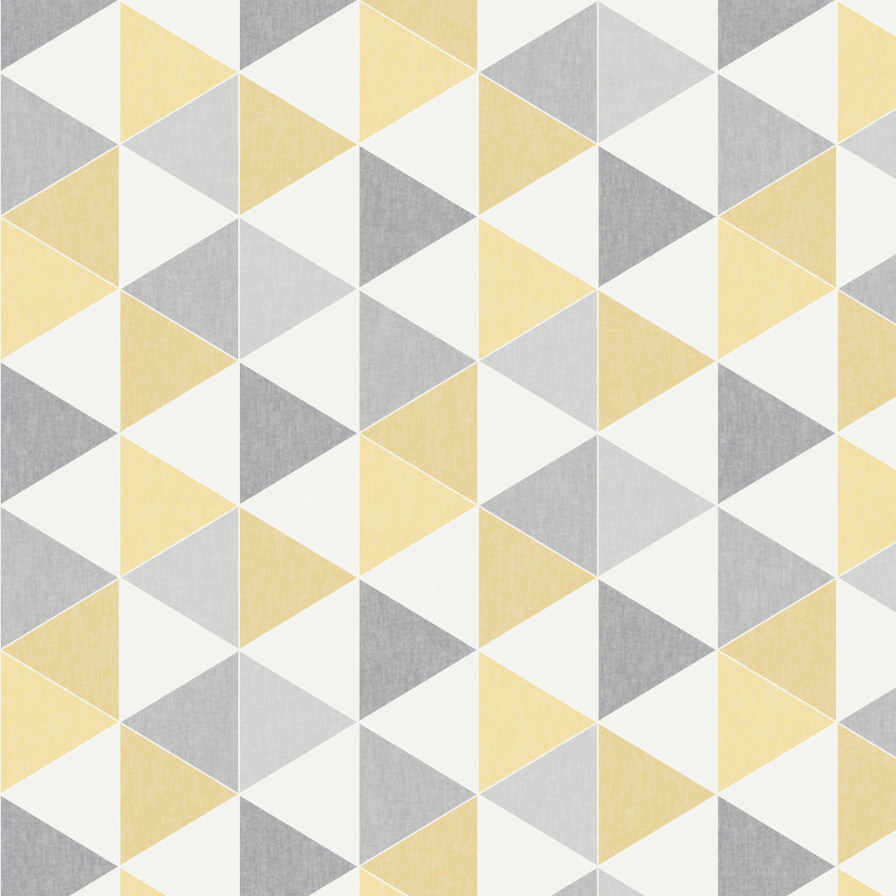
This pattern is drawn by a WebGL 1 fragment shader. Its source:

```glsl
precision highp float;

uniform vec2 u_resolution;

#define COLUMNS 7.495
#define HALF_ROWS 12.407
#define SEAM_WIDTH 0.0021
#define SEAM_OPACITY 0.85
#define WEAVE 0.34
#define PAPER_GRAIN 0.012
#define WHITE vec3(0.952, 0.955, 0.937)
#define LIGHT_GREY vec3(0.827, 0.831, 0.823)
#define MID_GREY vec3(0.753, 0.757, 0.753)
#define DARK_GREY vec3(0.688, 0.688, 0.698)
#define LIGHT_YELLOW vec3(0.950, 0.880, 0.664)
#define DARK_YELLOW vec3(0.908, 0.833, 0.625)

float hash(vec2 p) {
  vec3 q = fract(vec3(p.xyx) * 0.1031);
  q += dot(q, q.yzx + 33.33);
  return fract((q.x + q.y) * q.z);
}

float noise(vec2 p) {
  vec2 i = floor(p);
  vec2 f = fract(p);
  f = f * f * (3.0 - 2.0 * f);
  return mix(mix(hash(i), hash(i + vec2(1.0, 0.0)), f.x),
             mix(hash(i + vec2(0.0, 1.0)), hash(i + vec2(1.0, 1.0)), f.x), f.y);
}

// Linen threads: long vertical fibres, shorter cross fibres, fine specks
float linen(vec2 p) {
  float warp = noise(p * vec2(430.0, 75.0)) - 0.5;
  float weft = noise(p * vec2(120.0, 430.0) + 71.0) - 0.5;
  float speck = noise(p * 500.0 + 137.0) - 0.5;
  float cloud = noise(p * vec2(60.0, 22.0) + 19.0) - 0.5;
  return 0.42 * warp + 0.25 * weft + 0.45 * speck + 0.12 * cloud;
}

vec3 oneHot(float i) {
  return 1.0 - step(0.5, abs(vec3(0.0, 1.0, 2.0) - i));
}

vec3 inkColour(float ink) {
  if (ink < 0.5) return WHITE;
  if (ink < 1.5) return LIGHT_GREY;
  if (ink < 2.5) return MID_GREY;
  if (ink < 3.5) return DARK_GREY;
  if (ink < 4.5) return LIGHT_YELLOW;
  return DARK_YELLOW;
}

// Three columns by three rows of ink numbers; each column steps half a side
vec3 triangleColour(float column, float centre, bool pointsRight) {
  mat3 rightInks = mat3(3.0, 2.0, 4.0,
                        4.0, 0.0, 5.0,
                        5.0, 1.0, 3.0);
  mat3 leftInks = mat3(0.0, 5.0, 0.0,
                       1.0, 2.0, 0.0,
                       0.0, 0.0, 0.0);
  vec3 columnPick = oneHot(floor(mod(column + 0.1, 3.0)));
  vec3 rowPick = oneHot(floor(mod(centre - column + 0.1, 6.0) / 2.0));
  vec3 inks = pointsRight ? rightInks * columnPick : leftInks * columnPick;
  return inkColour(dot(inks, rowPick));
}

void main() {
  vec2 uv = gl_FragCoord.xy / u_resolution.y;
  float pixel = 1.0 / u_resolution.y;
  vec2 grid = vec2(uv.x * COLUMNS, (1.0 - uv.y) * HALF_ROWS);

  // Find the triangle: rightward ones taper across the column, leftward fill gaps
  float column = floor(grid.x);
  float across = grid.x - column;
  float rightCentre = column + 2.0 * floor((grid.y - column) * 0.5 + 0.5);
  float offset = grid.y - rightCentre;
  float slant = abs(offset) + across - 1.0;
  bool pointsRight = slant < 0.0;
  float centre = pointsRight ? rightCentre : rightCentre + (offset < 0.0 ? -1.0 : 1.0);
  vec3 ink = triangleColour(column, centre, pointsRight);

  // Woven ink coverage over faintly grained paper
  float threads = linen(uv);
  vec3 colour = mix(WHITE, ink, 1.0 + WEAVE * threads * 1.6);
  colour += PAPER_GRAIN * threads;

  // Pale seams along all three edge directions
  float slantDistance = abs(slant) / length(vec2(COLUMNS, HALF_ROWS));
  float uprightDistance = min(across, 1.0 - across) / COLUMNS;
  float edge = min(slantDistance, uprightDistance);
  float halfWidth = max(0.5 * SEAM_WIDTH, 0.5 * pixel);
  float seam = 1.0 - smoothstep(halfWidth - 0.5 * pixel, halfWidth + 0.5 * pixel, edge);
  colour = mix(colour, WHITE + 0.01, seam * SEAM_OPACITY);

  gl_FragColor = vec4(colour, 1.0);
}
```
